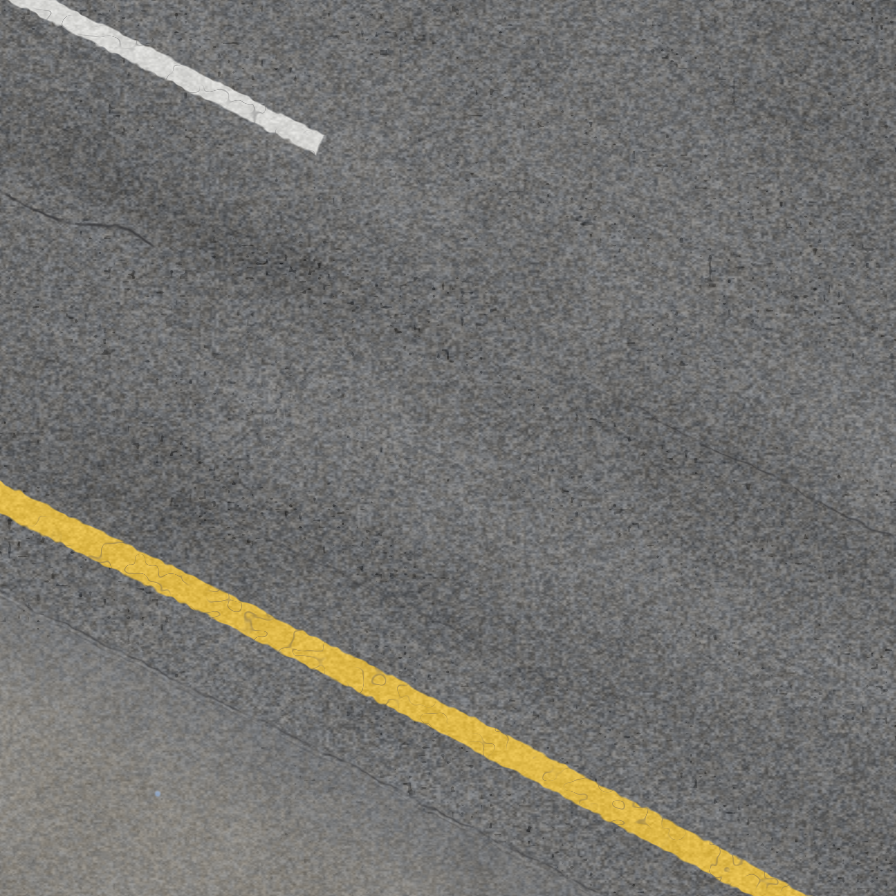
A Shadertoy shader for this texture:

```glsl
#define ASPHALT vec3(0.432, 0.434, 0.436)
#define SHOULDER vec3(0.525, 0.515, 0.495)
#define YELLOW vec3(0.88, 0.73, 0.29)
#define WHITE vec3(0.84, 0.84, 0.83)
#define CRACK_COLOR vec3(0.22, 0.22, 0.23)
#define ROAD_SLOPE 0.5
#define GRAIN_FREQ vec2(235.0, 310.0)
#define GRAIN_AMOUNT 0.24
#define YELLOW_HALF 0.0178
#define WHITE_HALF 0.0128
#define WHITE_END 0.357

float hash(vec2 p) {
    vec3 q = fract(vec3(p.xyx) * 0.1031);
    q += dot(q, q.yzx + 33.33);
    return fract((q.x + q.y) * q.z);
}

float noise(vec2 p) {
    vec2 cell = floor(p), f = fract(p);
    f = f * f * (3.0 - 2.0 * f);
    return mix(mix(hash(cell), hash(cell + vec2(1, 0)), f.x),
               mix(hash(cell + vec2(0, 1)), hash(cell + vec2(1, 1)), f.x), f.y);
}

float fbm(vec2 p) {
    float sum = 0.0, amp = 0.5;
    for (int i = 0; i < 4; i++) {
        sum += amp * noise(p);
        p = p * 2.03 + 17.3;
        amp *= 0.5;
    }
    return sum / 0.9375;
}

// Soft coverage: 1 where the signed distance d is negative
float cover(float d, float soft) {
    return smoothstep(soft, -soft, d);
}

float bell(float x, float center, float width) {
    float t = (x - center) / width;
    return exp(-t * t);
}

// Fade in and out over an interval of x
float span(float x, float a, float b, float fade) {
    return smoothstep(a - fade, a + fade, x) * smoothstep(b + fade, b - fade, x);
}

// Height of a gently bending line across the canvas
float bend(float x, float start, float slope, float curve) {
    return start - slope * x - curve * x * x;
}

// Thin irregular fissure at vertical offset d
float fissure(vec2 uv, float d, float width, float px) {
    d += 0.012 * (fbm(uv * 32.0 + 5.0) - 0.5);
    float broken = smoothstep(0.2, 0.6, noise(uv * 85.0));
    return cover(abs(d) - width, px) * mix(0.35, 1.0, broken);
}

// Fine network of cracks in the paint
float paintCracks(vec2 uv) {
    vec2 warped = uv + 0.006 * vec2(noise(uv * 90.0), noise(uv * 90.0 + 40.0));
    float ridge = abs(noise(warped * vec2(75.0, 95.0)) - 0.5);
    return smoothstep(0.07, 0.0, ridge) * smoothstep(0.3, 0.7, noise(uv * 45.0 + 9.0));
}

void mainImage(out vec4 fragColor, in vec2 fragCoord) {
    vec2 uv = fragCoord / iResolution.xy;
    float px = 1.0 / iResolution.y;
    float soft = max(px, 0.0016);
    float across = 1.0 - uv.y - ROAD_SLOPE * uv.x;
    vec2 along = vec2(uv.x * 4.0, across * 14.0);

    // Road surface with wheel tracks and broad stains
    float patches = fbm(along + 3.0) - 0.5;
    float shade = 0.07 * patches + 0.045 * (fbm(uv * 7.0) - 0.5);
    shade -= 0.022 * bell(across, 0.14, 0.06) + 0.026 * bell(across, 0.45, 0.06);
    shade += 0.014 * bell(across, 0.29, 0.07) + 0.022 * bell(across, -0.02, 0.06) * uv.x;
    shade -= 0.03 * bell(length(uv - vec2(0.97, 0.98)), 0.0, 0.16);
    shade -= 0.018 * smoothstep(0.4, 0.0, uv.x);
    vec3 color = ASPHALT + shade;

    // Lighter shoulder below the seam
    float seam = uv.y - bend(uv.x, 0.340, 0.488, 0.030) + 0.004 * (fbm(uv * 24.0) - 0.5);
    float depth = smoothstep(0.0, 0.17, -seam);
    vec3 shoulder = mix(ASPHALT + 0.025, SHOULDER, depth) + 0.07 * (fbm(uv * 9.0) - 0.5);
    color = mix(color, shoulder, cover(seam, 0.005));

    // Aggregate grain, with slight colour variation
    float grain = 0.65 * noise(uv * GRAIN_FREQ) + 0.5 * noise(uv * GRAIN_FREQ * 1.7 + 71.0) - 0.575;
    float strength = GRAIN_AMOUNT * mix(1.0, 0.65, cover(seam, 0.01));
    color += strength * grain;
    float tint = noise(uv * 190.0 + 31.0) - 0.5;
    color += vec3(0.022, 0.002, -0.028) * tint;
    float pits = smoothstep(0.80, 0.95, noise(uv * GRAIN_FREQ * 0.8 + 113.0));
    float pitZone = 0.35 + smoothstep(0.45, 0.65, fbm(along * 2.0 + 8.0));
    color -= 0.10 * pits * pitZone * (1.0 - 0.7 * depth);

    // Seam edge and long fissures
    float fissures = 0.55 * fissure(uv, seam, 0.0012, soft);
    fissures += 0.25 * fissure(uv, seam + 0.006, 0.0008, soft);
    float leftPath = 0.781 - 0.33 * uv.x + 0.006 * cos(uv.x * 45.0);
    fissures += 0.85 * fissure(uv, uv.y - leftPath, 0.0014, soft) * span(uv.x, 0.006, 0.172, 0.006);
    float rightPath = bend(uv.x, 0.910, 0.52, -0.008);
    fissures += 0.65 * fissure(uv, uv.y - rightPath, 0.0010, soft) * span(uv.x, 0.68, 1.1, 0.05);
    float trackPath = bend(uv.x, 0.545, 0.48, 0.015);
    fissures += 0.35 * fissure(uv, uv.y - trackPath, 0.0012, soft) * span(uv.x, 0.15, 0.70, 0.05);
    color = mix(color, CRACK_COLOR, clamp(fissures, 0.0, 1.0));
    color += 0.06 * cover(abs(seam + 0.004) - 0.001, soft) * noise(uv * 60.0);

    // Painted lines, sharing a worn edge and crack network
    float wear = 0.004 * (noise(uv * 130.0) - 0.5);
    float cracks = paintCracks(uv);
    float yellow = abs(uv.y - bend(uv.x, 0.444, 0.480, 0.0345)) - YELLOW_HALF + wear;
    vec3 yellowPaint = YELLOW + 0.13 * grain + 0.05 * patches;
    yellowPaint = mix(yellowPaint, vec3(0.53, 0.46, 0.32), 0.5 * cracks);
    color = mix(color, yellowPaint, cover(yellow, soft));

    float whiteSide = abs(uv.y - 1.0 + ROAD_SLOPE * (uv.x - 0.034)) - WHITE_HALF + wear;
    float whiteTip = uv.x - WHITE_END - 0.45 * (uv.y - 0.839);
    vec3 whitePaint = mix(WHITE + 0.13 * grain, vec3(0.56), 0.6 * cracks);
    color = mix(color, whitePaint, cover(max(whiteSide, whiteTip + wear), soft));

    // Small pale blue fleck on the shoulder
    float fleck = length(uv - vec2(0.176, 0.114)) - 0.003;
    color = mix(color, vec3(0.58, 0.68, 0.82), 0.8 * cover(fleck, soft));

    fragColor = vec4(clamp(color, 0.0, 1.0), 1.0);
}
```
